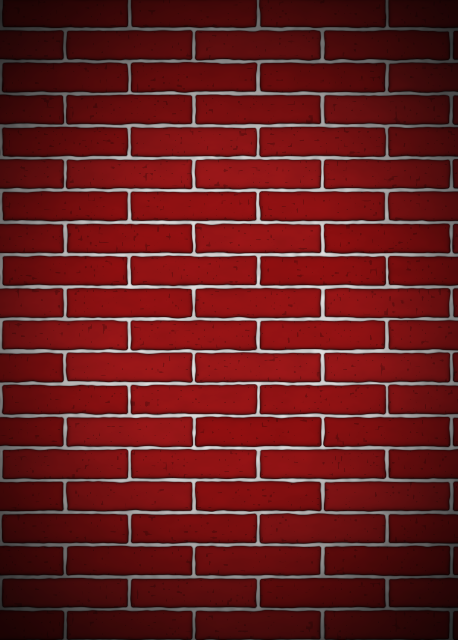
Write a Shadertoy shader that draws this texture.

```glsl
#define ROWS 19.86
#define BRICK_ASPECT 3.995
#define ROW_SHIFT 0.043
#define COLUMN_SHIFT 0.006
#define JOINT_HALF 0.052
#define CORNER_RADIUS 0.07
#define EDGE_WOBBLE 0.065
#define RIM_WIDTH 0.045
#define RED_DEEP vec3(0.555, 0.058, 0.062)
#define RED_LIGHT vec3(0.605, 0.092, 0.098)
#define MORTAR vec3(0.83, 0.82, 0.82)
#define VIGNETTE_FLOOR 0.17

float hash(vec2 p) {
    vec3 q = fract(p.xyx * vec3(0.1031, 0.1030, 0.0973));
    q += dot(q, q.yzx + 33.33);
    return fract((q.x + q.y) * q.z);
}

float noise(vec2 p) {
    vec2 cell = floor(p), f = fract(p);
    f = f * f * (3.0 - 2.0 * f);
    float low = mix(hash(cell), hash(cell + vec2(1, 0)), f.x);
    float high = mix(hash(cell + vec2(0, 1)), hash(cell + vec2(1, 1)), f.x);
    return mix(low, high, f.y);
}

float fbm(vec2 p) {
    float sum = 0.0, weight = 0.5;
    for (int i = 0; i < 4; i++) {
        sum += weight * noise(p);
        p = p * 2.03 + 17.1;
        weight *= 0.5;
    }
    return sum;
}

float roundedBox(vec2 p, vec2 halfSize, float radius) {
    vec2 q = abs(p) - halfSize + radius;
    return length(max(q, 0.0)) + min(max(q.x, q.y), 0.0) - radius;
}

void mainImage(out vec4 fragColor, in vec2 fragCoord) {
    // Wall position, one unit per course of bricks
    vec2 wall = fragCoord / iResolution.y * ROWS;
    float pixel = ROWS / iResolution.y;
    float row = floor(wall.y + ROW_SHIFT);
    float stagger = 0.5 * mod(row + 1.0, 2.0);
    float along = wall.x / BRICK_ASPECT - COLUMN_SHIFT + stagger;
    vec2 id = vec2(floor(along), row) + 20.0;
    vec2 local = vec2((fract(along) - 0.5) * BRICK_ASPECT, fract(wall.y + ROW_SHIFT) - 0.5);

    // Hand-cut outline, different for each brick
    vec2 seeded = local + id * vec2(7.3, 5.7);
    float wobble = 0.7 * noise(seeded * 2.3) + 0.3 * noise(seeded * 6.0) - 0.5;
    vec2 halfSize = vec2(0.5 * BRICK_ASPECT, 0.5) - JOINT_HALF;
    float dist = roundedBox(local, halfSize, CORNER_RADIUS) + EDGE_WOBBLE * wobble;

    // Brick face: own tint, faint smudges, small pits
    vec3 brick = mix(RED_DEEP, RED_LIGHT, hash(id));
    brick *= 0.95 + 0.1 * fbm(seeded * vec2(1.6, 3.0));
    brick *= 1.0 - 0.22 * smoothstep(0.83, 0.96, noise(seeded * 11.0));

    // Dark rim, heavier along the underside
    float underside = smoothstep(0.2, -0.4, local.y);
    float rim = exp(min(dist, 0.0) / RIM_WIDTH);
    brick *= 1.0 - mix(0.5, 0.8, underside) * rim;

    // Mortar, shaded next to the bricks
    vec3 mortar = MORTAR * (0.93 + 0.14 * noise(wall * 5.0));
    mortar *= mix(0.75, 1.0, smoothstep(0.0, 0.045, dist));
    vec3 color = mix(brick, mortar, smoothstep(-0.6 * pixel, 0.6 * pixel, dist));

    // Vignette
    vec2 centered = 2.0 * fragCoord / iResolution.xy - 1.0;
    float falloff = smoothstep(0.35, 1.4, length(centered * vec2(0.85, 1.0)));
    color *= mix(1.0, VIGNETTE_FLOOR, falloff);

    fragColor = vec4(color, 1.0);
}
```
